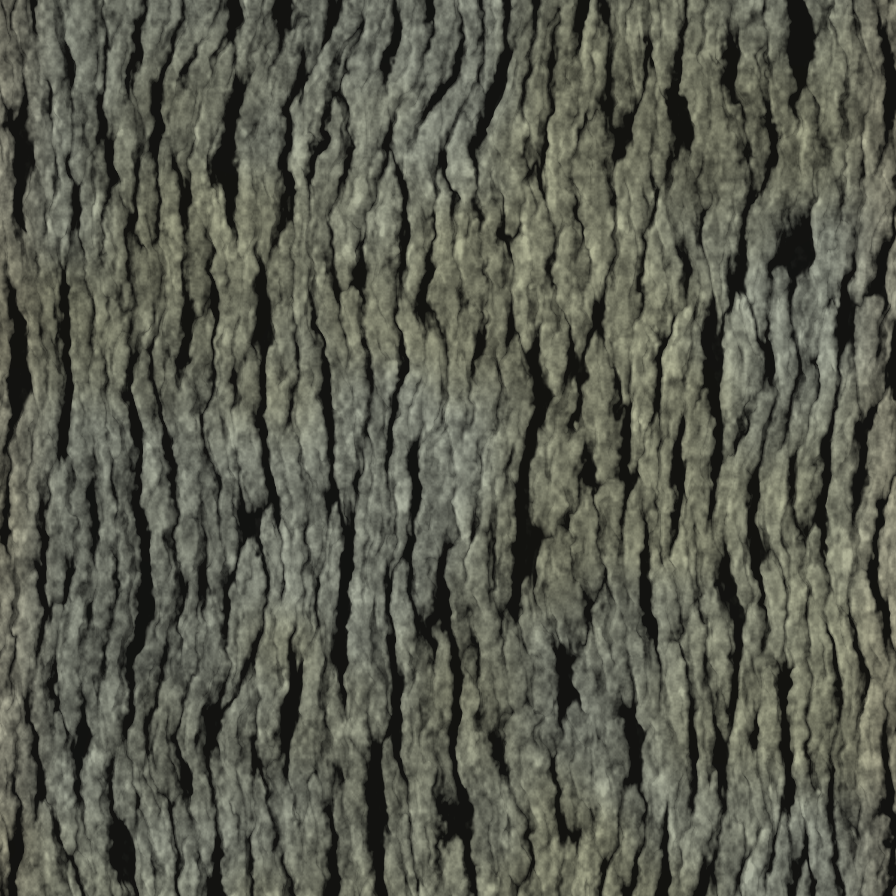
This texture is drawn by a WebGL 1 fragment shader. Its source:

```glsl
precision highp float;
// Weathered grey-green tree bark: long upright plates overlapping like shingles.

uniform vec2 u_resolution;

float hash(vec2 p) {
  return fract(sin(dot(p, vec2(127.1, 311.7))) * 43758.5453);
}

float noise(vec2 p) {
  vec2 i = floor(p), f = fract(p);
  f = f * f * (3.0 - 2.0 * f);
  return mix(mix(hash(i), hash(i + vec2(1.0, 0.0)), f.x),
             mix(hash(i + vec2(0.0, 1.0)), hash(i + 1.0), f.x), f.y);
}

float fbm(vec2 p) {
  float sum = 0.0, amp = 0.57;
  for (int i = 0; i < 3; i++) {
    sum += amp * noise(p);
    p = p * 2.0 + 17.3;
    amp *= 0.5;
  }
  return sum;
}

// Height of the topmost plate: steep-sided domes, each lifted and leaning
// at random, in columns that are shifted against each other.
float plates(vec2 q) {
  float top = 0.0;
  for (int x = -1; x <= 1; x++) {
    float column = floor(q.x) + float(x);
    float along = q.y + 7.0 * hash(vec2(column, 3.3));
    for (int y = -1; y <= 1; y++) {
      vec2 id = vec2(column, floor(along) + float(y));
      vec2 centre = id + 0.5 + 0.8 * (vec2(hash(id), hash(id + 41.7)) - 0.5);
      vec2 r = vec2(q.x, along) - centre;
      r.x += 0.5 * (hash(id + 19.1) - 0.5) * r.y;
      r /= vec2(0.45 + 0.2 * hash(id + 5.7), 0.9);
      float d = dot(r, r);
      top = max(top, 1.0 - d * d + 0.55 * hash(id + 7.9));
    }
  }
  return top;
}

// Bark relief: leaning ridges with ragged edges and smaller flakes on top
float relief(vec2 uv) {
  vec2 p = uv;
  p.x += 0.050 * (noise(uv * vec2(4.0, 5.0)) - 0.5);
  p.x += 0.018 * (noise(uv * vec2(13.0, 12.0) + 5.0) - 0.5);
  p.x += 0.014 * (fbm(uv * vec2(70.0, 50.0)) - 0.5);
  p.y += 0.045 * (fbm(uv * vec2(80.0, 32.0) + 31.0) - 0.5);
  return plates(p * vec2(33.0, 12.5)) + 0.28 * (plates(p * vec2(62.0, 30.0) + 60.0) - 1.0);
}

void main() {
  vec2 uv = gl_FragCoord.xy / u_resolution;

  // Slope towards the light at the upper left, and the shadow cast from there
  float height = relief(uv);
  float slope = height - relief(uv + vec2(-0.0035, 0.0025));
  float shadow = max(relief(uv + vec2(-0.010, 0.005)) - height, 0.0);

  float grain = fbm(uv * vec2(150.0, 115.0));
  float streak = fbm(uv * vec2(70.0, 24.0) + 9.0);
  float tone = 0.40 + 0.14 * (height - 1.1);
  tone += 0.22 * clamp(slope, -0.7, 0.4) - 0.24 * min(shadow, 0.8);
  tone += 0.32 * (grain - 0.5) + 0.16 * (streak - 0.5);
  tone += 0.10 * (noise(uv * 6.0 + 3.0) - 0.5);

  // Dark hollows where no plate reaches
  tone *= mix(0.25, 1.0, smoothstep(0.1, 0.75, height));

  // Pale lichen specks on the raised faces
  float lichen = smoothstep(0.60, 0.80, fbm(uv * vec2(55.0, 32.0) + 77.0));
  tone += 0.13 * lichen * smoothstep(0.8, 1.2, height);
  tone = clamp(tone, 0.07, 0.68);

  // Slightly cool to olive patches, with browner outer sides
  float olive = smoothstep(0.3, 0.75, fbm(uv * 4.5 + 12.0));
  vec3 tint = mix(vec3(0.98, 1.01, 0.91), vec3(1.01, 1.02, 0.85), olive);
  float side = smoothstep(0.42, 0.50, abs(uv.x - 0.5));
  tint = mix(tint, vec3(1.06, 1.02, 0.87), 0.5 * side);
  gl_FragColor = vec4(tone * tint, 1.0);
}
```
